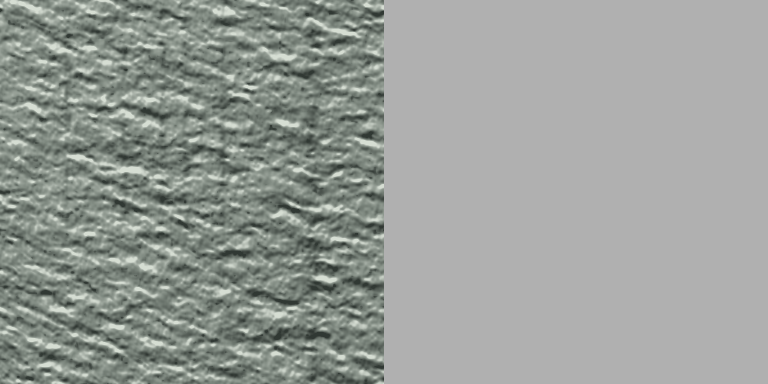
Write a WebGL 2 fragment shader that draws this texture.

```glsl
#version 300 es
precision highp float;
// Draws rippled grey-green water on the left half beside a flat grey panel.

uniform vec2 u_resolution;
out vec4 outColor;

float hash(vec2 p) {
    return fract(sin(dot(p, vec2(127.1, 311.7))) * 43758.5453);
}

float noise(vec2 p) {
    vec2 i = floor(p), f = fract(p);
    f = f * f * (3.0 - 2.0 * f);
    return mix(mix(hash(i), hash(i + vec2(1.0, 0.0)), f.x),
               mix(hash(i + vec2(0.0, 1.0)), hash(i + 1.0), f.x), f.y);
}

// Water height: short slanted crests, wavelets and fine chop
float waterHeight(vec2 p) {
    float tilt = 0.42 - 0.10 * p.x;
    vec2 q = vec2(p.x - 0.35 * p.y, p.y + tilt * p.x);
    q.y += 0.020 * noise(p * 11.0 + 4.0) + 0.010 * noise(p * 38.0);
    q.y += 0.004 * noise(p * 85.0 + 31.0);
    float height = 0.72 * noise(q * vec2(12.0, 37.0));
    height += 0.46 * noise(q * vec2(29.0, 60.0) + 17.0);
    height += 0.22 * noise(q * vec2(70.0, 88.0) + 41.0);
    height += 0.11 * noise(p * 125.0 + 63.0);
    return height;
}

// Broken dark vertical seams, strongest toward the right
float seams(vec2 p) {
    float columns[6] = float[6](0.17, 0.32, 0.42, 0.48, 0.575, 0.81);
    float shade = 0.0;
    for (int i = 0; i < 6; i++) {
        float id = float(i);
        float strength = i == 5 ? 1.3 : 1.0;
        float width = i == 5 ? 0.018 : 0.009;
        float x = (p.x - columns[i] - 0.008 * noise(vec2(id, p.y * 30.0))) / width;
        float broken = smoothstep(0.25, 0.75, noise(vec2(id * 7.3, p.y * 24.0)));
        float reach = i == 5 ? 1.0 : smoothstep(0.2, 0.6, p.y);
        shade += strength * broken * reach * exp(-x * x);
    }
    return shade;
}

vec3 waterColor(vec2 p) {
    // Light from above, slightly to the left
    float relief = waterHeight(p) - waterHeight(p + vec2(-0.003, 0.008));
    float tone = 0.505 + 0.90 * relief;

    // Faint broad drifts and the seams
    tone += 0.04 * (noise(vec2(p.x * 5.0, p.y * 7.0 + p.x * 3.0)) - 0.5);
    tone += 0.03 * (p.y - p.x);
    tone -= 0.10 * seams(p);

    // Small glints on the steep faces, soft dark flecks beneath them
    float grain = noise(p * vec2(85.0, 110.0) + 9.0);
    tone += 0.10 * smoothstep(0.08, 0.24, relief) * (0.4 + grain);
    tone -= 0.12 * smoothstep(0.70, 0.95, grain) * smoothstep(0.04, -0.12, relief);

    vec3 trough = vec3(0.22, 0.25, 0.23);
    vec3 body = vec3(0.50, 0.54, 0.505);
    vec3 crest = vec3(0.82, 0.85, 0.81);
    tone = clamp(tone, 0.19, 0.84);
    return tone < 0.5 ? mix(trough, body, (tone - 0.22) / 0.28)
                      : mix(body, crest, (tone - 0.5) / 0.32);
}

void main() {
    vec2 p = gl_FragCoord.xy / u_resolution.y;
    float middle = 0.5 * u_resolution.x / u_resolution.y;
    float pixel = 1.0 / u_resolution.y;
    float panel = smoothstep(-0.5 * pixel, 0.5 * pixel, p.x - middle);
    outColor = vec4(mix(waterColor(p), vec3(0.69), panel), 1.0);
}
```
